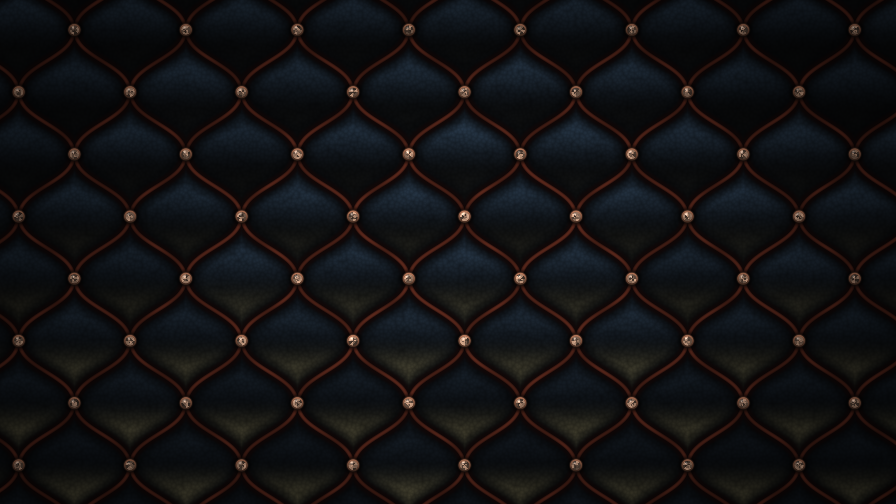
Give the GLSL for this pattern, as a WebGL 2 fragment shader.

```glsl
#version 300 es
precision highp float;
// Tufted dark leather: ogee pads edged with copper cord and pinned by faceted studs.

#define PITCH vec2(0.2212, 0.2468)   // repeat size, in canvas heights
#define PAD_ORIGIN vec2(0.9218, 0.4468)
#define OGEE 0.78                    // 0 = straight diamonds, 1 = full S curve
#define CORD_HALF 0.0047
#define STUD_RADIUS 0.0132
#define GRAIN_SCALE 135.0
#define GRAIN_DEPTH 0.32
#define BLUE_LIGHT vec3(0.105, 0.155, 0.205)
#define OLIVE_LIGHT vec3(0.33, 0.305, 0.20)
#define LEATHER vec3(0.026, 0.031, 0.038)
#define CORD_COLOR vec3(0.33, 0.145, 0.10)
#define STUD_COLOR vec3(0.80, 0.63, 0.52)

uniform vec2 u_resolution;
out vec4 fragColor;

const float TAU = 6.2831853;

float hash(vec2 p) {
    vec3 h = fract(vec3(p.xyx) * 0.1031);
    h += dot(h, h.yzx + 33.33);
    return fract((h.x + h.y) * h.z);
}

// Distance to the nearest scattered point: rounded leather pebbles.
float cellular(vec2 p) {
    vec2 cell = floor(p);
    float nearest = 2.0;
    for (int j = -1; j <= 1; j++)
        for (int i = -1; i <= 1; i++) {
            vec2 c = cell + vec2(i, j);
            vec2 point = c + vec2(hash(c), hash(c + 57.0));
            nearest = min(nearest, distance(p, point));
        }
    return nearest;
}

// Local position in the enclosing pad (xy) and distance to the cord (z).
vec3 padCoords(vec2 p) {
    vec2 halfPitch = 0.5 * PITCH;
    vec2 q = mod(p - PAD_ORIGIN + halfPitch, PITCH) - halfPitch;
    float t = abs(q.y) / halfPitch.y;
    float edge = halfPitch.x * (1.0 - t + OGEE * sin(TAU * t) / TAU);
    float slope = halfPitch.x / halfPitch.y * (1.0 - OGEE * cos(TAU * t));
    float gap = edge - abs(q.x);
    if (gap < 0.0) q -= sign(q) * halfPitch;
    return vec3(q, abs(gap) / sqrt(1.0 + slope * slope));
}

vec3 shadePad(vec2 p, vec2 q, float d, float height) {
    float v = 2.0 * q.y / PITCH.y;
    float puff = smoothstep(0.002, 0.040, d);
    float upper = smoothstep(-0.35, 0.55, v);
    float lower = smoothstep(0.10, -0.75, v);
    vec3 color = LEATHER;
    color += BLUE_LIGHT * upper * puff * mix(0.35, 0.95, smoothstep(0.0, 0.75, height));
    color += OLIVE_LIGHT * lower * puff * mix(1.0, 0.07, smoothstep(0.05, 0.72, height));
    // Grain, soft creases and slight differences between pads.
    float grain = cellular(p * GRAIN_SCALE) - 0.45;
    float crease = sin(p.x * 61.0 + 3.0 * sin(p.y * 37.0)) * sin(p.y * 83.0 + 2.0 * sin(p.x * 29.0));
    vec2 id = round((p - q - PAD_ORIGIN) / (0.5 * PITCH));
    color *= 1.0 - GRAIN_DEPTH * grain + 0.06 * crease;
    color *= 0.9 + 0.2 * hash(id + 40.0);
    // Warm shadow in the seam.
    return mix(vec3(0.062, 0.026, 0.025), color, smoothstep(0.004, 0.017, d));
}

vec3 shadeCord(vec2 p, float d) {
    float c = clamp(d / CORD_HALF, 0.0, 1.0);
    float roundness = sqrt(1.0 - c * c);
    float wear = 0.88 + 0.12 * sin(p.x * 47.0 + 2.0 * sin(p.y * 31.0));
    return mix(vec3(0.07, 0.025, 0.024), CORD_COLOR, roundness * roundness) * wear;
}

vec3 shadeStud(vec2 s, vec2 id) {
    float r = length(s) / STUD_RADIUS;
    float sector = floor((atan(s.y, s.x) / TAU + 0.5) * 8.0);
    float facet = hash(vec2(sector, floor(r * 2.6)) + id * 7.0 + 90.0);
    float light = 0.65 + 0.35 * s.y / STUD_RADIUS;
    vec3 gem = STUD_COLOR * (0.25 + 0.8 * facet);
    vec3 rim = STUD_COLOR * vec3(0.9, 0.75, 0.68) * light;
    vec3 color = mix(gem, rim, smoothstep(0.62, 0.74, r));
    color += 0.35 * smoothstep(0.32, 0.0, length(s / STUD_RADIUS - vec2(-0.2, 0.35)));
    return color * mix(1.0, 0.45, smoothstep(0.82, 1.0, r));
}

void main() {
    vec2 p = gl_FragCoord.xy / u_resolution.y;
    vec2 uv = gl_FragCoord.xy / u_resolution;
    float aa = 1.0 / u_resolution.y;
    vec3 pad = padCoords(p);
    vec2 q = pad.xy;

    // Nearest of the four studs around this pad.
    vec2 side = q - vec2(sign(q.x) * 0.5 * PITCH.x, 0.0);
    vec2 tip = q - vec2(0.0, sign(q.y) * 0.5 * PITCH.y);
    vec2 s = dot(side, side) < dot(tip, tip) ? side : tip;
    vec2 studId = round((p - s - PAD_ORIGIN) / (0.5 * PITCH));
    float studDist = length(s) - STUD_RADIUS;

    vec3 color = shadePad(p, q, pad.z, uv.y);
    color = mix(color, shadeCord(p, pad.z), smoothstep(aa, -aa, pad.z - CORD_HALF));
    color *= mix(0.35, 1.0, smoothstep(-0.002, 0.010, studDist));
    color = mix(color, shadeStud(s, studId), smoothstep(aa, -aa, studDist));

    // Darkened corners.
    vec2 e = (uv - vec2(0.5, 0.47)) * vec2(1.55, 1.25);
    color *= mix(1.08, 0.5, smoothstep(0.15, 1.0, length(e)));
    fragColor = vec4(color, 1.0);
}
```
